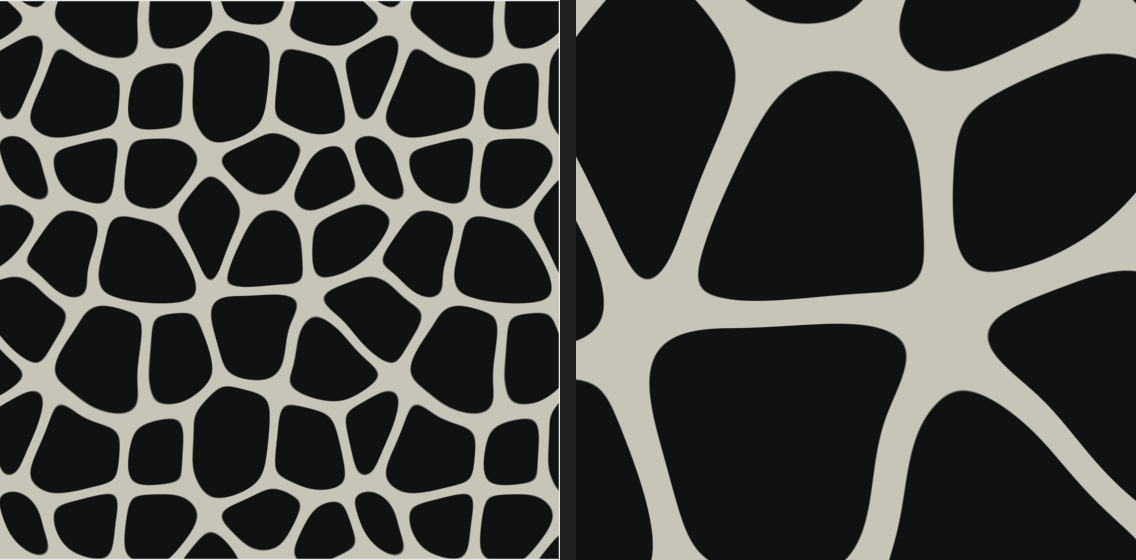
Left: the whole. Right: its middle third, enlarged.
A WebGL 1 fragment shader for this pattern:

```glsl
precision highp float;
// Giraffe hide: rounded near-black patches split by pale cream channels, repeating in tiles.
uniform vec2 u_resolution;

const float TILE = 0.635;           // repeat length of the hide
const vec2 GRID = vec2(5.0, 4.0);   // patches per tile

// Sine-free hash of a lattice point that wraps after `period` steps.
vec3 wrappedHash(vec2 id, vec2 period) {
  vec2 wrapped = floor(mod(id + 0.5, period));
  vec3 q = fract((wrapped.xyx + 7.3) * vec3(0.1031, 0.1030, 0.0973));
  q += dot(q, q.yxz + 33.33);
  return fract((q.xxy + q.yzz) * q.zyx);
}

// Smooth tileable noise with two channels in -0.5..0.5.
vec2 tileNoise(vec2 p, float count) {
  vec2 s = p / TILE * count;
  vec2 i = floor(s);
  vec2 f = fract(s);
  f = f * f * (3.0 - 2.0 * f);
  vec2 n = vec2(count);
  vec2 low = mix(wrappedHash(i, n).xy, wrappedHash(i + vec2(1.0, 0.0), n).xy, f.x);
  vec2 high = mix(wrappedHash(i + vec2(0.0, 1.0), n).xy, wrappedHash(i + 1.0, n).xy, f.x);
  return mix(low, high, f.y) - 0.5;
}

// Patch centre in xy, size weight in z; odd rows are shifted like bricks.
vec3 patchSite(vec2 id) {
  vec3 h = wrappedHash(id, GRID);
  vec2 shift = vec2(0.5 * mod(id.y, 2.0), 0.0);
  vec2 centre = (id + shift + 0.5 + 0.75 * (h.xy - 0.5)) * TILE / GRID;
  return vec3(centre, 0.006 * h.z);
}

// Rounded distance from p to the border of its weighted Voronoi cell.
float patchBorder(vec2 p) {
  vec2 base = floor(p / TILE * GRID);
  vec3 owner = vec3(0.0);
  float ownerPower = 10.0;
  for (int y = -2; y <= 2; y++) {
    for (int x = -2; x <= 2; x++) {
      vec3 site = patchSite(base + vec2(float(x), float(y)));
      vec2 away = p - site.xy;
      float power = dot(away, away) - site.z;
      if (power < ownerPower) {
        ownerPower = power;
        owner = site;
      }
    }
  }

  // The exponential smooth minimum over all sides rounds the corners.
  float rounding = 0.011;
  float sum = 0.0;
  for (int y = -2; y <= 2; y++) {
    for (int x = -2; x <= 2; x++) {
      vec3 site = patchSite(base + vec2(float(x), float(y)));
      float gap = distance(site.xy, owner.xy);
      if (gap > 0.001) {
        vec2 away = p - site.xy;
        float side = (dot(away, away) - site.z - ownerPower) / (2.0 * gap);
        sum += exp(-side / rounding);
      }
    }
  }
  return -rounding * log(sum);
}

void main() {
  float scale = min(u_resolution.x, u_resolution.y);
  vec2 p = gl_FragCoord.xy / scale;
  float pixel = 1.0 / scale;

  // Gentle warping bends the sides and varies the channel width.
  vec2 bent = p + 0.022 * tileNoise(p + 0.03, 7.0);
  float inside = patchBorder(bent) - 0.0085;

  vec3 cream = vec3(0.78, 0.77, 0.72);
  vec3 black = vec3(0.072, 0.067, 0.069);
  vec3 color = mix(cream, black, smoothstep(-pixel, pixel, inside));

  // Hairline pale margin at the top, right and bottom.
  vec2 size = u_resolution / scale;
  float margin = min(min(p.y, size.y - p.y), size.x - p.x);
  color = mix(color, vec3(0.91), 1.0 - smoothstep(0.0015, 0.0015 + pixel, margin));

  gl_FragColor = vec4(color, 1.0);
}
```
